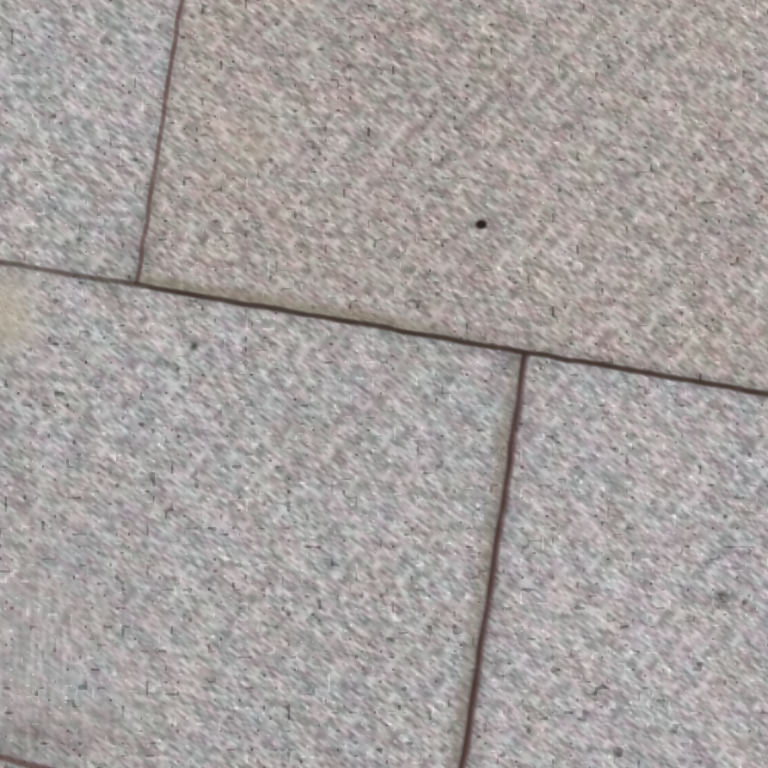
Write a Shadertoy shader that draws this texture.

```glsl
// Draws worn granite paving slabs with dark, slightly tilted joints.

const vec3 WARM_STONE = vec3(0.665, 0.632, 0.615);
const vec3 COOL_STONE = vec3(0.665, 0.652, 0.652);
const vec3 PALE_STONE = vec3(0.682, 0.664, 0.668);
const vec3 JOINT_DARK = vec3(0.25, 0.20, 0.18);
const vec3 JOINT_RUST = vec3(0.38, 0.29, 0.28);
const vec3 SAND = vec3(0.74, 0.69, 0.61);
const vec3 MOSS = vec3(0.56, 0.52, 0.43);

float hash(vec2 p) {
    return fract(sin(dot(p, vec2(127.1, 311.7))) * 43758.5453);
}

float valueNoise(vec2 p) {
    vec2 cell = floor(p);
    vec2 f = fract(p);
    f = f * f * (3.0 - 2.0 * f);
    float low = mix(hash(cell), hash(cell + vec2(1.0, 0.0)), f.x);
    float high = mix(hash(cell + vec2(0.0, 1.0)), hash(cell + 1.0), f.x);
    return mix(low, high, f.y);
}

// Noise centred on zero, stretched along a direction.
float streakNoise(vec2 p, vec2 dir, vec2 freq) {
    vec2 across = vec2(-dir.y, dir.x);
    return valueNoise(vec2(dot(p, dir), dot(p, across)) * freq + 37.0) - 0.5;
}

// Signed distance to the line through a and b, positive on its left.
float lineSide(vec2 p, vec2 a, vec2 b) {
    vec2 d = normalize(b - a);
    return d.x * (p.y - a.y) - d.y * (p.x - a.x);
}

// Soft band of given half width around distance zero.
float band(float dist, float halfWidth, float soft) {
    return 1.0 - smoothstep(halfWidth - soft, halfWidth + soft, abs(dist));
}

float glow(float dist, float radius) {
    return exp(-dist * dist / (radius * radius));
}

float blob(vec2 p, vec2 centre, vec2 radius) {
    vec2 q = (p - centre) / radius;
    return exp(-dot(q, q));
}

// Fine mineral grain: slanted in most places, upright at the lower left.
float grain(vec2 p) {
    vec2 slant = normalize(vec2(0.8, -0.6));
    float slanted = 0.62 * streakNoise(p, slant, vec2(85.0, 165.0))
                  + 0.55 * streakNoise(p + 3.0, slant, vec2(150.0, 280.0));
    float upright = streakNoise(p, vec2(0.0, 1.0), vec2(45.0, 190.0));
    float worn = blob(p, vec2(0.0, 0.14), vec2(0.17, 0.16));
    return mix(slanted, 0.55 * upright + 0.25 * slanted, 0.75 * worn);
}

vec3 joint(vec3 col, vec3 tint, float dist, float width, float strength) {
    col *= 1.0 - 0.14 * strength * glow(dist, width * 4.0);
    return mix(col, tint, strength * band(dist, width, width * 0.8));
}

void mainImage(out vec4 fragColor, in vec2 fragCoord) {
    vec2 uv = fragCoord / iResolution.xy;
    vec2 wobble = vec2(valueNoise(uv * 38.0), valueNoise(uv * 38.0 + 9.0)) - 0.5;
    vec2 p = uv + 0.003 * wobble;

    // Slab layout
    float mainSide = lineSide(p, vec2(0.0, 0.659), vec2(1.0, 0.487));
    float upperSide = lineSide(p, vec2(0.236, 1.0), vec2(0.178, 0.629));
    float lowerSide = lineSide(p, vec2(0.685, 0.540), vec2(0.602, 0.0));
    float cornerSide = lineSide(p, vec2(0.0, 0.014), vec2(0.05, 0.001));
    float above = smoothstep(-0.002, 0.002, mainSide);
    vec3 upper = mix(COOL_STONE, WARM_STONE, smoothstep(-0.01, 0.01, upperSide));
    vec3 lower = mix(COOL_STONE, PALE_STONE, smoothstep(-0.01, 0.01, lowerSide));
    vec3 col = mix(lower, upper, above);

    // Broad stains, then fine grain with faint pink and green variation
    float stain = valueNoise(uv * 7.0) + 0.6 * valueNoise(uv * 19.0) - 0.8;
    float hue = streakNoise(uv, normalize(vec2(0.8, -0.6)), vec2(45.0, 80.0));
    col += 0.022 * stain + 0.31 * grain(uv);
    col += hue * vec3(0.035, -0.018, 0.005);
    col += (valueNoise(uv * 30.0 + 5.0) - 0.5) * vec3(0.018, 0.003, -0.018);

    // Scattered dark minerals and bright chips
    float mineral = valueNoise(uv * 125.0 + 71.0);
    col -= 0.16 * smoothstep(0.82, 0.97, mineral);
    col += 0.10 * smoothstep(0.83, 0.97, valueNoise(uv * 140.0 + 23.0));

    // Sandy patches and dirt
    col = mix(col, SAND, 0.65 * blob(uv, vec2(0.012, 0.592), vec2(0.036, 0.055)));
    col = mix(col, SAND, 0.30 * blob(uv, vec2(0.325, 0.825), vec2(0.045, 0.035)));
    col -= 0.09 * blob(uv, vec2(0.03, 0.045), vec2(0.12, 0.028));
    col -= 0.05 * blob(uv, vec2(0.165, 0.66), vec2(0.025, 0.05));
    col -= 0.10 * blob(uv, vec2(0.925, 0.22), vec2(0.025, 0.012));
    float mossy = smoothstep(0.12, 0.22, uv.x) * (1.0 - smoothstep(0.45, 0.75, uv.x));
    col = mix(col, MOSS, 0.5 * mossy * glow(mainSide - 0.009, 0.008));
    col = mix(col, MOSS, 0.35 * (1.0 - above) * glow(lowerSide + 0.012, 0.009));

    // Joints
    float patchy = 0.75 + 0.25 * valueNoise(uv * 55.0);
    float depth = mix(0.62, 0.95, smoothstep(0.14, 0.22, uv.x));
    col = joint(col, JOINT_RUST, upperSide, 0.0028, 0.80 * patchy * above);
    col = joint(col, JOINT_RUST, lowerSide, 0.0048, 0.95 * patchy * (1.0 - above));
    col = joint(col, JOINT_DARK, lowerSide + 0.001, 0.0022, 0.6 * patchy * (1.0 - above));
    col = joint(col, JOINT_DARK, mainSide, 0.0033, depth * (0.5 + 0.5 * patchy));
    col = joint(col, JOINT_RUST, cornerSide, 0.004, 0.8);

    // Pits
    float pit = length((p - vec2(0.626, 0.708)) * vec2(0.9, 1.1));
    col = mix(col, vec3(0.17, 0.13, 0.13), 1.0 - smoothstep(0.003, 0.0095, pit));
    col -= 0.25 * blob(uv, vec2(0.253, 0.549), vec2(0.005));
    col -= 0.25 * blob(uv, vec2(0.939, 0.226), vec2(0.006));

    fragColor = vec4(clamp(col, 0.0, 1.0), 1.0);
}
```
